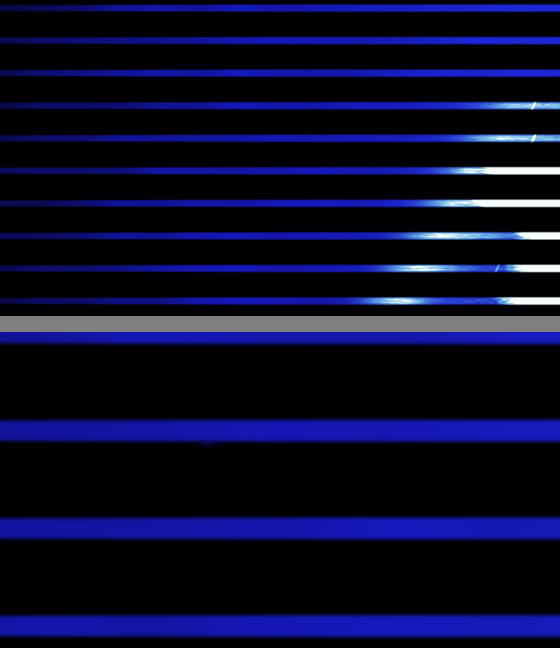
Top, the full canvas; bottom, a detail of the centre.
A Shadertoy shader for this background:

```glsl
// Ten glowing blue slits on black, flaring to cyan and white at the lower right.

float hash(vec2 p) {
    vec3 q = fract(p.xyx * vec3(0.1031, 0.1030, 0.0973));
    q += dot(q, q.yzx + 33.33);
    return fract((q.x + q.y) * q.z);
}

float noise(vec2 p) {
    vec2 cell = floor(p), f = fract(p);
    f = f * f * (3.0 - 2.0 * f);
    return mix(mix(hash(cell), hash(cell + vec2(1, 0)), f.x),
               mix(hash(cell + vec2(0, 1)), hash(cell + vec2(1, 1)), f.x), f.y);
}

// Heat 0 is plain blue, 3 is white
vec3 heatColor(vec3 blue, float heat) {
    vec3 c = mix(blue, vec3(0.25, 0.44, 0.85), clamp(heat, 0.0, 1.0));
    c = mix(c, vec3(0.47, 0.74, 0.91), clamp(heat - 1.0, 0.0, 1.0));
    return mix(c, vec3(0.96, 0.99, 0.99), clamp(heat - 2.0, 0.0, 1.0));
}

// Thin slanted scratch crossing a slit
float scratch(float x, float y, float center) {
    return 1.0 - smoothstep(0.001, 0.0035, abs(x - center - 0.25 * y));
}

void mainImage(out vec4 fragColor, in vec2 fragCoord) {
    vec2 uv = fragCoord / iResolution.xy;
    float x = uv.x;

    // Ten rows counted from the bottom, y measured from each slit's centre
    float row = clamp(floor((uv.y - 0.0475) / 0.103 + 0.5), 0.0, 9.0);
    float y = uv.y - 0.0475 - row * 0.103;

    // Soft slit, slightly thinner and dimmer at the left
    float halfWidth = mix(0.0103, 0.0122, smoothstep(0.0, 0.6, x));
    float slit = 1.0 - smoothstep(halfWidth - 0.004, halfWidth + 0.003, abs(y));
    float core = 1.0 - smoothstep(0.003, 0.013, abs(y));
    float wear = noise(vec2(x * 14.0, row * 7.3)) - 0.5;
    float light = smoothstep(-0.25, 0.5, x + 0.12 * wear);
    vec3 blue = mix(vec3(0.02, 0.02, 0.19), vec3(0.08, 0.09, 0.70), light);
    blue += vec3(0.03, 0.06, 0.13) * smoothstep(0.5, 0.95, x);
    blue *= 0.9 + 0.1 * core + 0.12 * wear;

    // Cyan flare, moving right and spreading on each higher row
    float lowRow = step(row, 6.5);
    float offset = x - 0.715 - 0.035 * row;
    float spread = offset < 0.0 ? 0.055 : mix(0.045, 0.17, smoothstep(0.0, 4.0, row));
    float flare = lowRow * exp(-offset * offset / (spread * spread));
    float streaks = noise(vec2(x * 30.0, y * 500.0 + row * 31.0));
    float grain = noise(vec2(x * 130.0, y * 250.0 + row * 17.0));
    float peak = 2.7 - 0.9 * smoothstep(3.5, 6.0, row);
    float heat = flare * peak * (0.5 + 0.5 * core) * (0.7 + 0.35 * streaks + 0.2 * grain);

    // Faint haze between the flare and the white end
    heat += lowRow * 0.5 * core * smoothstep(0.6, 0.9, x - 0.02 * row) * (0.5 + grain);

    // White-hot ends of the five lowest rows
    float start = 0.902 + 0.015 * row - 0.085 * step(2.5, row);
    float ragged = x + 0.012 * (grain - 0.5) + 0.5 * y;
    heat += step(row, 4.5) * 3.0 * smoothstep(start - 0.025, start + 0.02, ragged);

    // Scratches, and one small smudge under the sixth row
    heat += step(abs(row - 5.5), 0.6) * 1.6 * scratch(x, y, 0.953);
    heat += step(abs(row - 1.0), 0.5) * 1.2 * scratch(x, y, 0.888);
    float smudge = step(abs(row - 5.0), 0.5) * exp(-dot(vec2(x - 0.457, y + 0.009), vec2(x - 0.457, y + 0.009)) * 25000.0);
    slit = max(slit, 0.7 * smudge);

    vec3 color = mix(vec3(0.0, 0.0, 0.008), heatColor(blue, heat), slit);
    fragColor = vec4(color, 1.0);
}
```
